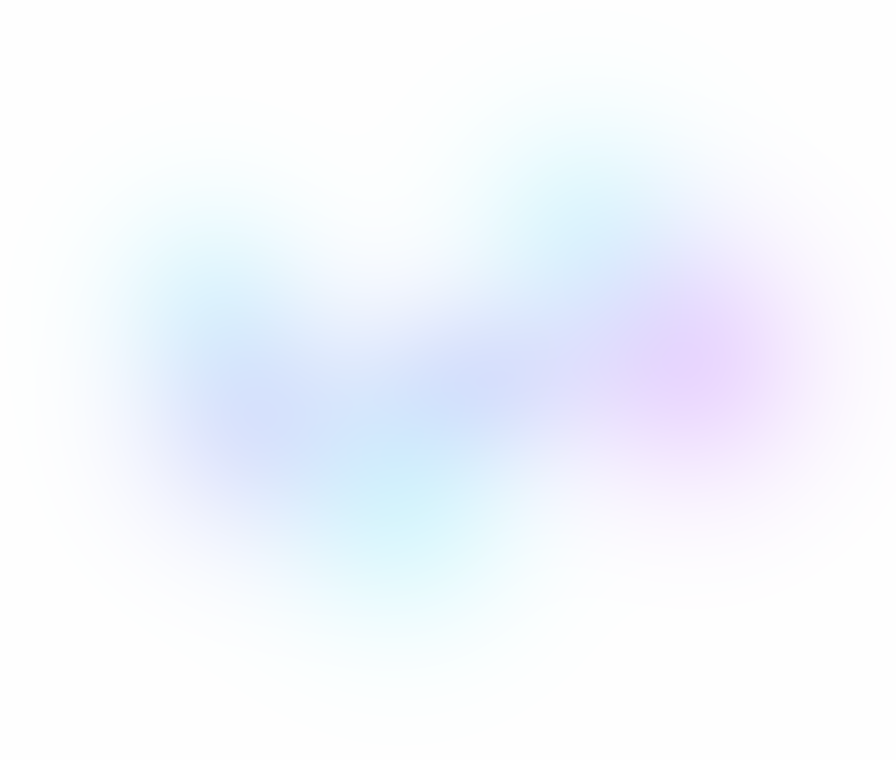
A WebGL 2 fragment shader for this background:

```glsl
#version 300 es
precision highp float;
// Soft pastel glows of cyan, periwinkle and violet melting into a white ground.

uniform vec2 u_resolution;
out vec4 fragColor;

const vec3 GROUND = vec3(0.997, 0.998, 0.998);

// Light each tint removes from the ground at full strength.
const vec3 CYAN       = vec3(0.120, 0.020, 0.006);
const vec3 PERIWINKLE = vec3(0.110, 0.105, 0.008);
const vec3 VIOLET     = vec3(0.070, 0.152, 0.002);

// Glows: xy = centre from the middle of the canvas, zw = spread,
// all in canvas heights.
const int GLOW_COUNT = 6;
const vec4 GLOWS[GLOW_COUNT] = vec4[](
    vec4(-0.314,  0.108, 0.098, 0.100),
    vec4(-0.060, -0.161, 0.112, 0.115),
    vec4( 0.178,  0.193, 0.108, 0.108),
    vec4(-0.260, -0.053, 0.109, 0.112),
    vec4( 0.040,  0.001, 0.115, 0.085),
    vec4( 0.324,  0.024, 0.115, 0.120)
);
const vec3 TINTS[GLOW_COUNT] = vec3[](
    CYAN * 0.80, CYAN * 1.15, CYAN, PERIWINKLE, PERIWINKLE, VIOLET
);

// Gaussian falloff, 1 at the centre.
float glow(vec2 p, vec2 centre, vec2 spread) {
    vec2 d = (p - centre) / spread;
    return exp(-0.5 * dot(d, d));
}

void main() {
    vec2 p = (gl_FragCoord.xy - 0.5 * u_resolution) / u_resolution.y;

    // Each glow subtracts its tint, so overlaps deepen smoothly.
    vec3 color = GROUND;
    for (int i = 0; i < GLOW_COUNT; i++) {
        color -= TINTS[i] * glow(p, GLOWS[i].xy, GLOWS[i].zw);
    }

    fragColor = vec4(clamp(color, 0.0, 1.0), 1.0);
}
```
